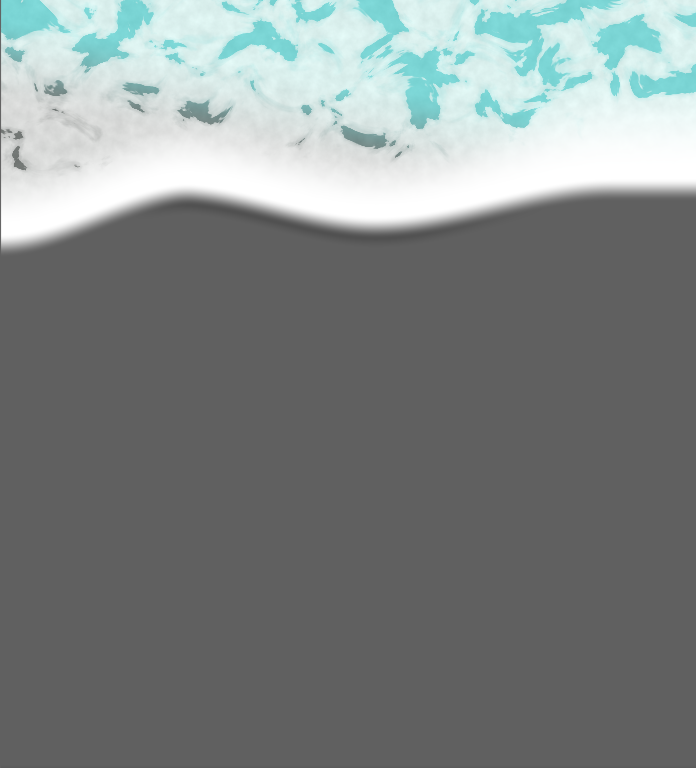
Reproduce this texture procedurally as a Shadertoy shader.

```glsl
#define SAND vec3(0.378)
#define WATER vec3(0.43, 0.82, 0.82)
#define WET_SAND vec3(0.40, 0.42, 0.41)
#define FOAM_WARM vec3(0.85, 0.855, 0.85)
#define FOAM_COOL vec3(0.86, 0.945, 0.935)
#define HOLE_SCALE vec2(19.0, 25.0)
#define HOLE_BIAS -0.36
#define EDGE_SOFTNESS 0.015
#define SHADOW_DEPTH 0.24
#define OCTAVES 5

// Centre in canvas units and radius of each large opening in the foam
const vec3 OPENINGS[11] = vec3[11](
    vec3(0.77, 0.95, 0.055), vec3(0.61, 0.91, 0.040),
    vec3(0.52, 0.99, 0.040), vec3(1.00, 0.89, 0.035),
    vec3(0.38, 0.985, 0.038), vec3(0.14, 0.94, 0.035),
    vec3(0.87, 0.955, 0.045), vec3(0.02, 0.98, 0.040),
    vec3(0.76, 0.84, 0.032), vec3(0.60, 0.865, 0.028),
    vec3(0.83, 0.995, 0.045));

vec2 hashGradient(vec2 cell) {
    vec3 h = fract(cell.xyx * vec3(0.1031, 0.1030, 0.0973));
    h += dot(h, h.yzx + 33.33);
    float angle = 6.28318 * fract((h.x + h.y) * h.z);
    return vec2(cos(angle), sin(angle));
}

float gradientNoise(vec2 p) {
    vec2 cell = floor(p), f = fract(p);
    vec2 w = f * f * f * (f * (f * 6.0 - 15.0) + 10.0);
    float a = dot(hashGradient(cell), f);
    float b = dot(hashGradient(cell + vec2(1, 0)), f - vec2(1, 0));
    float c = dot(hashGradient(cell + vec2(0, 1)), f - vec2(0, 1));
    float d = dot(hashGradient(cell + vec2(1, 1)), f - vec2(1, 1));
    return mix(mix(a, b, w.x), mix(c, d, w.x), w.y);
}

float fbm(vec2 p) {
    float sum = 0.0, amplitude = 1.0;
    for (int i = 0; i < OCTAVES; i++) {
        sum += amplitude * gradientNoise(p);
        p = mat2(1.6, 1.2, -1.2, 1.6) * p + 7.3;
        amplitude *= 0.52;
    }
    return sum;
}

// Height of the wave front: two crests with a trough between
float shoreline(float x) {
    return 0.680 + 0.067 * smoothstep(0.0, 0.28, x)
                 - 0.044 * smoothstep(0.25, 0.54, x)
                 + 0.050 * smoothstep(0.54, 0.88, x);
}

float openingStrength(vec2 uv, float aspect) {
    float strength = 0.0;
    for (int i = 0; i < OPENINGS.length(); i++) {
        vec2 d = (uv - OPENINGS[i].xy) * vec2(aspect, 1.0) / OPENINGS[i].z;
        strength = max(strength, exp(-dot(d, d)));
    }
    return strength;
}

vec3 foamColor(vec2 uv, float aspect, float above) {
    vec2 p = uv * vec2(aspect, 1.0);
    vec2 warp = vec2(gradientNoise(p * 14.0), gradientNoise(p * 14.0 + 41.0));
    float lace = fbm(p * HOLE_SCALE + 0.9 * warp);
    float mottle = fbm(p * 55.0 + 17.0);
    float cool = smoothstep(0.86, 0.98, uv.y + 0.16 * uv.x);

    // Foam whitens towards the front, over a wider band on the right
    float right = smoothstep(0.60, 0.90, uv.x);
    float white = 1.0 - smoothstep(0.025, 0.11 + 0.05 * right, above);
    vec3 foam = mix(FOAM_WARM, FOAM_COOL, cool) + 0.045 * mottle;
    foam = mix(foam, vec3(1.0), white);

    // Openings reveal wet sand near the shore and bright water offshore
    float bias = HOLE_BIAS + 0.10 * cool + 0.50 * openingStrength(uv, aspect);
    bias -= 0.75 * (1.0 - smoothstep(0.04, 0.10 + 0.04 * right, above));
    float hole = smoothstep(0.0, 0.10, lace + bias);
    float veil = 0.22 * smoothstep(-0.35, 0.10, lace + bias);
    vec3 below = mix(WET_SAND, WATER, cool) + 0.03 * mottle;
    return mix(foam, below, max(0.88 * hole, veil * (1.0 - white)));
}

void mainImage(out vec4 fragColor, in vec2 fragCoord) {
    vec2 uv = fragCoord / iResolution.xy;
    float aspect = iResolution.x / iResolution.y;
    float above = uv.y - shoreline(uv.x);

    // Sand with a soft shadow under the falling side of the crest
    float shade = smoothstep(-0.028, -0.006, above);
    shade *= smoothstep(0.18, 0.28, uv.x) * (1.0 - smoothstep(0.55, 0.82, uv.x));
    vec3 color = SAND * (1.0 - SHADOW_DEPTH * shade);
    color *= 1.0 - 0.06 * (1.0 - smoothstep(0.0, 0.005, uv.y));

    // Wave laid over the sand with a blurred front
    float cover = smoothstep(-EDGE_SOFTNESS, EDGE_SOFTNESS, above);
    color = mix(color, foamColor(uv, aspect, above), cover);

    // Thin dark rim on the left
    color = mix(SAND, color, smoothstep(0.0005, 0.0025, uv.x));
    fragColor = vec4(clamp(color, 0.0, 1.0), 1.0);
}
```
